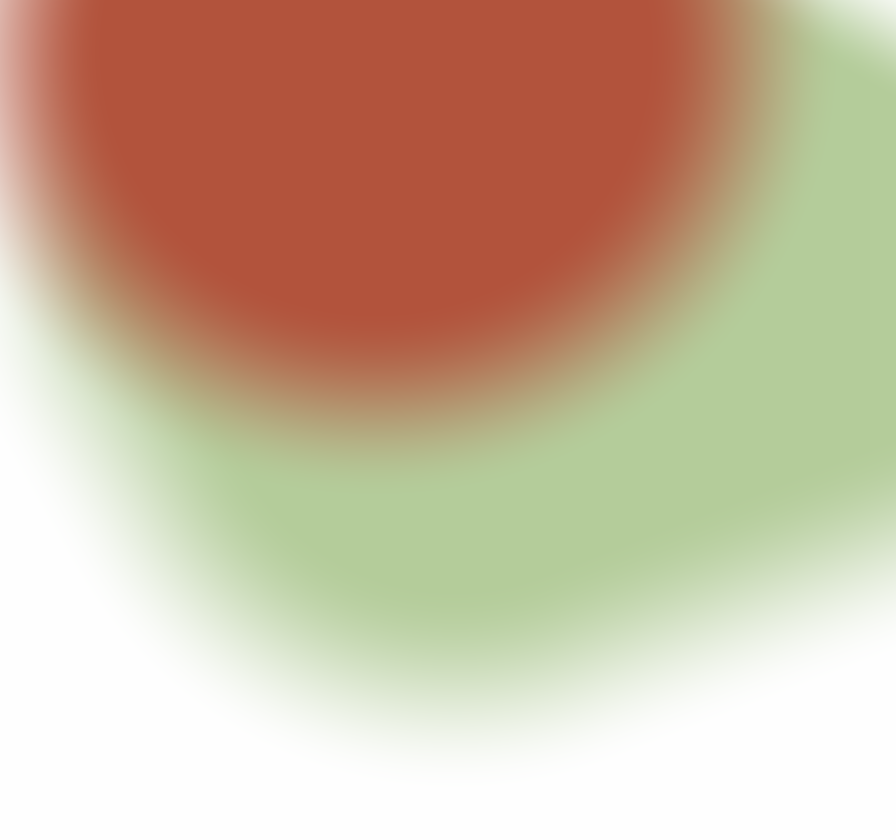
Write a Shadertoy shader that draws this background.

```glsl
// Soft blurred red disc over a rounded green wedge on a white ground.

// Blurred coverage of a shape from its signed distance
float softFill(float dist, float blur) {
    return 1.0 - smoothstep(-blur, blur, dist);
}

// Signed distance to the half plane behind a point, with outward normal
float halfPlane(vec2 p, vec2 point, vec2 normal) {
    return dot(p - point, normal);
}

// Signed distance to an upward-opening wedge with a rounded tip
float roundedWedge(vec2 p, vec2 center, float radius) {
    vec2 q = p - center;
    vec2 leftArm = normalize(vec2(-0.496, 0.868));
    vec2 rightArm = normalize(vec2(0.933, 0.361));
    vec2 leftNormal = vec2(-leftArm.y, leftArm.x);
    vec2 rightNormal = vec2(rightArm.y, -rightArm.x);
    bool atTip = dot(q, leftArm) < 0.0 && dot(q, rightArm) < 0.0;
    float sides = max(dot(q, leftNormal), dot(q, rightNormal));
    return (atTip ? length(q) : sides) - radius;
}

// Approximate signed distance to an ellipse that is nearly round
float ellipse(vec2 p, vec2 center, vec2 radii) {
    return (length((p - center) / radii) - 1.0) * radii.y;
}

void mainImage(out vec4 fragColor, in vec2 fragCoord) {
    // Canvas units: height is 1
    vec2 p = fragCoord / iResolution.y;

    vec3 white = vec3(0.996);
    vec3 green = vec3(0.706, 0.800, 0.604);
    vec3 red = vec3(0.698, 0.325, 0.235);

    // Green wedge, trimmed at the upper left and the upper right corner
    float greenCover = softFill(roundedWedge(p, vec2(0.542, 0.583), 0.405), 0.125);
    greenCover *= softFill(halfPlane(p, vec2(0.028, 0.694), vec2(-0.894, 0.447)), 0.115);
    greenCover *= softFill(halfPlane(p, vec2(0.993, 1.0), vec2(0.49, 0.87)), 0.07);

    // Red disc, cut by the top edge
    float redCover = softFill(ellipse(p, vec2(0.447, 0.942), vec2(0.439, 0.424)), 0.115);

    vec3 color = mix(white, green, greenCover);
    color = mix(color, red, redCover);
    fragColor = vec4(color, 1.0);
}
```
